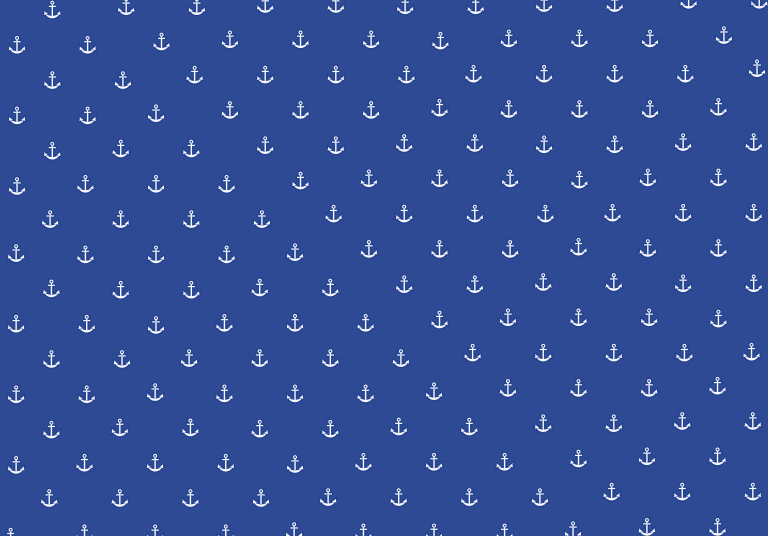
A Shadertoy shader for this pattern:

```glsl
// Small white anchors on a navy ground, staggered on a slightly slipping diagonal lattice.
#define HALF_STEPS 21.756             // half lattice steps across the canvas width
#define FIRST_ANCHOR vec2(0.482, 1.275) // from the top left, in half steps
#define ANCHOR_SIZE 0.255             // half height of an anchor, in half steps
#define BLOCK 4.0                     // diagonals per block before the lattice slips
#define SLIP_DOWN 0.0623              // slip between blocks along falling diagonals
#define SLIP_OUT 0.0935               // alternating slips along rising diagonals
#define SLIP_BACK 0.037
#define HALO 0.55                     // strength of the dark rim
#define NAVY vec3(0.18, 0.29, 0.58)
#define DEEP_NAVY vec3(0.12, 0.24, 0.55)
#define WHITE vec3(0.97, 0.975, 0.99)

float box(vec2 p, vec2 halfSize) {
    vec2 d = abs(p) - halfSize;
    return length(max(d, 0.0)) + min(max(d.x, d.y), 0.0);
}

// Signed distance to the line a-b, positive on its right side
float sideOf(vec2 p, vec2 a, vec2 b) {
    vec2 e = normalize(b - a);
    return dot(p - a, vec2(e.y, -e.x));
}

float triangle(vec2 p, vec2 a, vec2 b, vec2 c) {
    return max(sideOf(p, a, b), max(sideOf(p, b, c), sideOf(p, c, a)));
}

// Anchor of height 2 centred on the origin, y up
float anchor(vec2 p) {
    p.x = abs(p.x);
    float ring = abs(length(p - vec2(0.0, 0.78)) - 0.16) - 0.06;
    float shank = box(p - vec2(0.0, -0.12), vec2(0.078, 0.74));
    float stock = box(p - vec2(0.0, 0.37), vec2(0.39, 0.066));
    float arms = max(length(p - vec2(0.0, -0.09)) - 0.86,
                     1.283 - length(p - vec2(0.0, 0.60)));
    float fluke = triangle(p, vec2(0.86, -0.17), vec2(0.47, -0.49), vec2(0.90, -0.57));
    return min(min(ring, shank), min(stock, min(arms, fluke)));
}

// Lattice point for a pair of diagonal indices, with the slip of its block
vec2 anchorPosition(vec2 diagonal) {
    vec2 block = floor((diagonal + vec2(1.0, 2.0)) / BLOCK);
    float rise = SLIP_OUT * ceil(block.y * 0.5) - SLIP_BACK * floor(block.y * 0.5);
    return vec2(diagonal.x + diagonal.y, diagonal.x - diagonal.y)
         - SLIP_DOWN * block.x + rise * vec2(1.0, -1.0);
}

void mainImage(out vec4 fragColor, in vec2 fragCoord) {
    float scale = HALF_STEPS / iResolution.x;
    vec2 p = vec2(fragCoord.x, iResolution.y - fragCoord.y) * scale - FIRST_ANCHOR;
    float pixel = scale / ANCHOR_SIZE;

    // Nearest anchor among the neighbouring lattice points
    vec2 nearest = floor(0.5 * vec2(p.x + p.y, p.x - p.y) + 0.5);
    float d = 1e3;
    for (int j = -1; j <= 1; j++) {
        for (int i = -1; i <= 1; i++) {
            vec2 local = p - anchorPosition(nearest + vec2(i, j));
            d = min(d, anchor(vec2(local.x, -local.y) / ANCHOR_SIZE));
        }
    }

    // Ground, dark rim, then the anchor itself
    vec3 color = mix(NAVY, DEEP_NAVY, HALO * (1.0 - smoothstep(0.08, 0.26, d)));
    color = mix(color, WHITE, clamp(0.5 - d / pixel, 0.0, 1.0));
    fragColor = vec4(color, 1.0);
}
```
